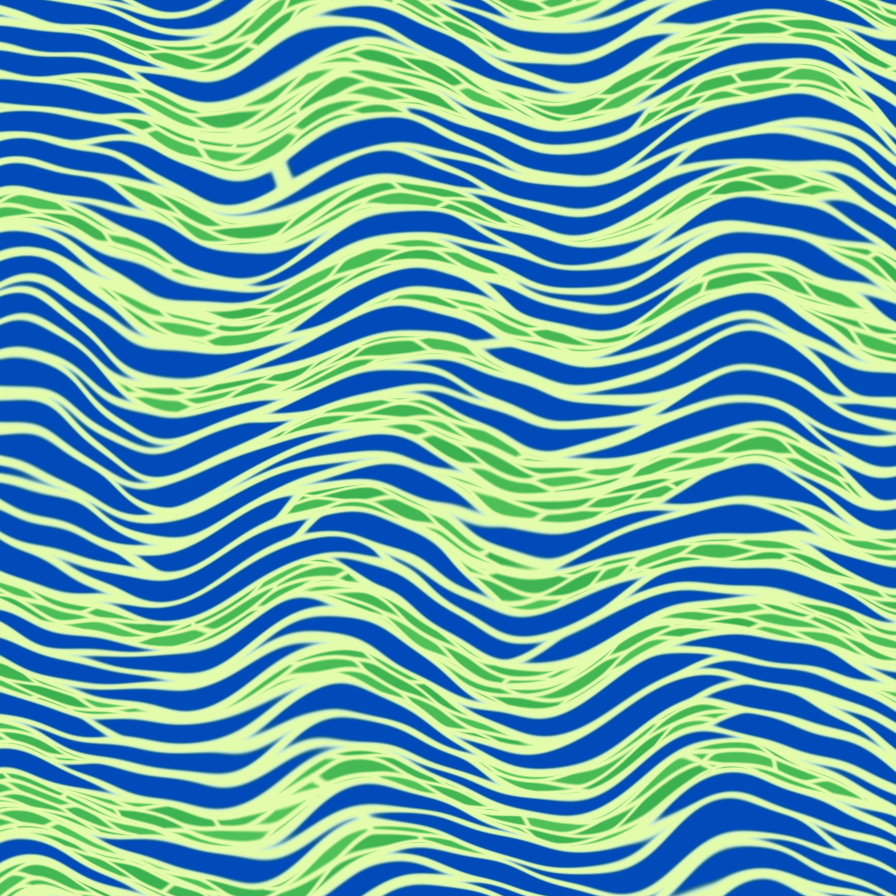
Give the GLSL for this pattern, as a WebGL 2 fragment shader.

```glsl
#version 300 es
precision highp float;
// Rolling sea bands: long lens-shaped blue cells parted by cream strokes.
// Stretched cellular noise is bent by layered sines; some cells are
// filled with a finer net of green grains instead of blue.

uniform vec2 u_resolution;
out vec4 fragColor;

// Columns stand closer than rows, which draws the cell ends out to points.
const vec2 SPACING = vec2(0.65, 1.0);

vec2 hash2(vec2 cell) {
    vec3 h = fract(cell.xyx * vec3(0.1031, 0.1030, 0.0973));
    h += dot(h, h.yzx + 33.33);
    return fract((h.xx + h.yz) * h.zy);
}

// Cell centre; odd columns shift by half a row.
vec2 cellCentre(vec2 cell, float seed) {
    vec2 jitter = (hash2(cell + seed) - 0.5) * vec2(0.75, 0.5);
    return (cell + 0.5 + vec2(0.0, 0.5 * mod(cell.x, 2.0)) + jitter) * SPACING;
}

// x: rounded distance to the cell border in canvas units,
// y: cell value, spread so that neighbours seldom agree.
vec2 stretchedCells(vec2 p, vec2 size, float seed, float rounding) {
    vec2 q = p / size;
    vec2 base = floor(q / SPACING);
    vec2 nearest = vec2(0.0), nearestCell = base;
    float best = 1e3;
    for (int j = -2; j <= 2; j++)
    for (int i = -2; i <= 2; i++) {
        vec2 cell = base + vec2(i, j);
        vec2 offset = cellCentre(cell, seed) - q;
        if (dot(offset, offset) < best) {
            best = dot(offset, offset);
            nearest = offset;
            nearestCell = cell;
        }
    }
    // Sum over all neighbouring walls: a smooth minimum that rounds corners.
    float walls = 0.0;
    for (int j = -2; j <= 2; j++)
    for (int i = -2; i <= 2; i++) {
        vec2 cell = base + vec2(i, j);
        if (cell == nearestCell) continue;
        vec2 offset = cellCentre(cell, seed) - q;
        vec2 across = offset - nearest;
        float wall = 0.5 * dot(offset + nearest, across) / length(across / size);
        walls += exp(-wall / rounding);
    }
    float value = dot(nearestCell, vec2(0.37, 0.618)) + 0.4 * hash2(nearestCell + seed + 71.0).x;
    return vec2(-rounding * log(walls), fract(value));
}

// Bends straight rows into swells whose phase drifts up the canvas.
vec2 swell(vec2 p) {
    float lift = 0.033 * sin(15.0 * p.x + 1.4 * sin(4.7 * p.y + 0.6) + 3.0 * p.y)
               + 0.012 * sin(9.0 * p.x - 9.0 * p.y + 1.5)
               + 0.006 * sin(27.0 * p.x + 10.0 * p.y + 2.0 * sin(6.0 * p.x))
               + 0.0015 * sin(61.0 * p.x - 38.0 * p.y);
    return vec2(p.x + 0.02 * sin(11.0 * p.y + 3.0 * p.x), p.y - lift);
}

float softEdge(float distance) {
    return smoothstep(-0.0018, 0.0018, distance);
}

void main() {
    vec2 p = gl_FragCoord.xy / min(u_resolution.x, u_resolution.y);
    vec2 bent = swell(p) + 3.0;

    vec2 band = stretchedCells(bent, vec2(0.32, 0.036), 13.0, 0.0016);
    vec2 grain = stretchedCells(bent, vec2(0.088, 0.0175), 57.0, 0.0009);

    // Strokes swell and thin slowly along their length.
    float stroke = 0.0048 + 0.0012 * sin(17.0 * p.x + 4.0 * sin(9.0 * p.y))
                          + 0.0006 * sin(43.0 * p.x - 31.0 * p.y);

    vec3 cream = vec3(0.89, 0.99, 0.67);
    vec3 mintRim = vec3(0.80, 0.94, 0.79);
    vec3 tealRim = vec3(0.06, 0.35, 0.58);
    vec3 blue = vec3(0.00, 0.29, 0.73);
    vec3 green = mix(vec3(0.23, 0.69, 0.31), vec3(0.32, 0.76, 0.35), grain.y);

    vec3 colour = cream;
    if (band.y > 0.31) {
        // Blue cell: cream fades through mint and teal rims into the fill.
        float inside = band.x - stroke;
        vec3 fill = mix(tealRim, blue, smoothstep(0.0012, 0.0026, inside));
        colour = mix(cream, mintRim, smoothstep(-0.0031, -0.0016, inside));
        colour = mix(colour, fill, softEdge(inside));
    } else {
        // Grains vary from plump to slivers.
        float inside = min(band.x - 0.8 * stroke, grain.x - 0.0019 - 0.0010 * grain.y);
        colour = mix(cream, green, softEdge(inside));
    }
    fragColor = vec4(colour, 1.0);
}
```
